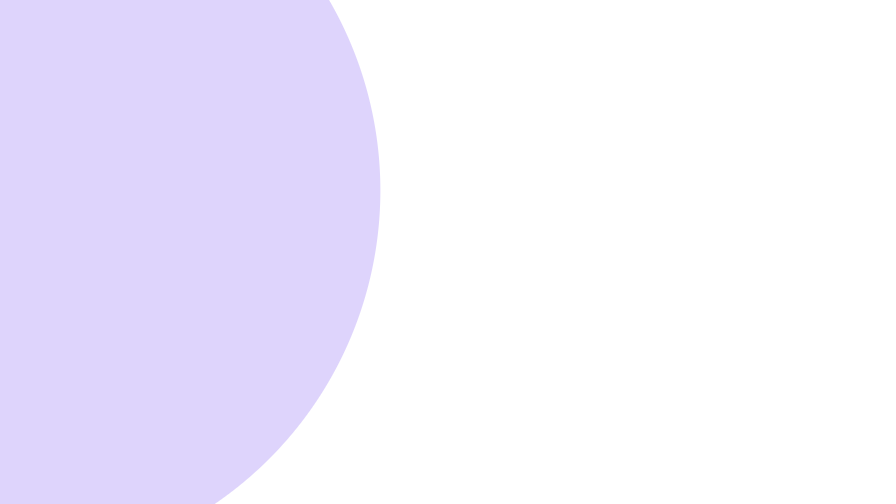
Reproduce this background procedurally as a Shadertoy shader.

```glsl
// A large flat lavender disc on a white ground, cut off by the left, top
// and bottom edges of the canvas. A circle distance function gives the
// shape, and its edge is smoothed over about one pixel.

const vec3 WHITE = vec3(1.0);
const vec3 LAVENDER = vec3(0.871, 0.832, 0.988);

// Disc placement, in units of the canvas height
const vec2 DISC_CENTER = vec2(0.0019, 0.622);
const float DISC_RADIUS = 0.7528;

// Signed distance to a circle, negative inside
float circleDistance(vec2 p, vec2 center, float radius) {
    return length(p - center) - radius;
}

// Coverage of a shape, from its distance and the size of a pixel
float coverage(float dist, float pixelSize) {
    return clamp(0.5 - dist / pixelSize, 0.0, 1.0);
}

void mainImage(out vec4 fragColor, in vec2 fragCoord) {
    float pixelSize = 1.0 / iResolution.y;
    vec2 p = fragCoord * pixelSize;

    // Lay the disc over the ground
    float dist = circleDistance(p, DISC_CENTER, DISC_RADIUS);
    vec3 color = mix(WHITE, LAVENDER, coverage(dist, pixelSize));

    fragColor = vec4(color, 1.0);
}
```
